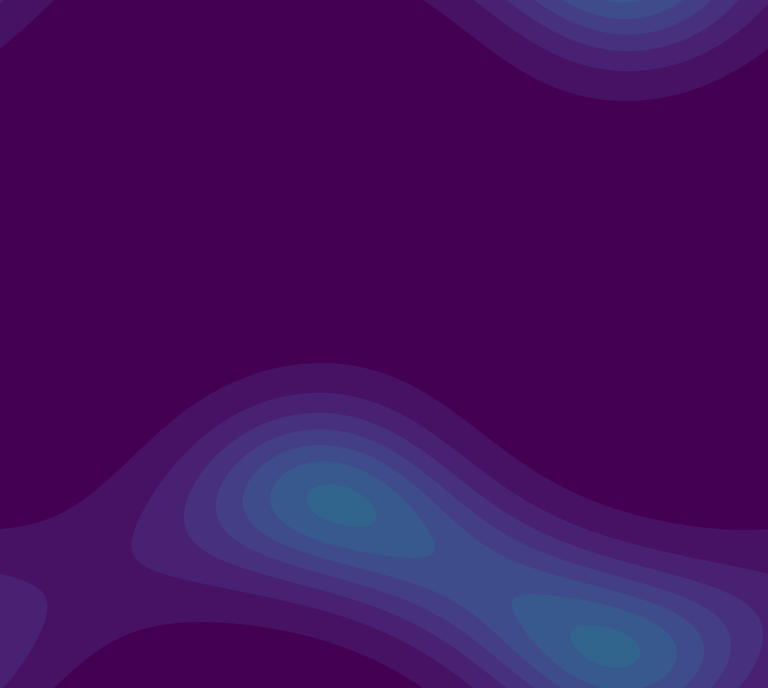
Give the GLSL for this background, as a WebGL 1 fragment shader.

```glsl
precision highp float;
// Filled contour bands of a two-peaked density that wraps around both edges.
// The density is a bivariate von Mises (sine) function of two angles; it is
// cut into equal steps, each coloured from a violet-to-teal ramp.

uniform vec2 u_resolution;

const float TAU = 6.283185;
const int TOP_BAND = 7;

const vec2 CENTER = vec2(0.6165, 0.1628);      // midpoint between the peaks
const vec2 CONCENTRATION = vec2(0.588, 2.2);   // narrowness along x and y
const float COUPLING = -1.88;                  // negative: ridge falls rightward
const float LOG_STEP = 1.0425;                 // log density of the first contour

// Density in units of one contour step.
float density(vec2 angle, vec2 kappa, float coupling, float logStep) {
  float logDensity = dot(kappa, cos(angle)) + coupling * sin(angle.x) * sin(angle.y);
  return exp(logDensity - logStep);
}

// Gradient of the log density with respect to the two angles.
vec2 logGradient(vec2 angle, vec2 kappa, float coupling) {
  vec2 s = sin(angle);
  vec2 c = cos(angle);
  return coupling * c * s.yx - kappa * s;
}

// Polynomial colour ramp over the band number.
vec3 bandColor(float band) {
  vec3 base = vec3(0.267, 0.005, 0.329);
  vec3 linear = vec3(0.018, 0.0651, 0.0695);
  vec3 square = vec3(-0.0055, -0.0013, -0.0053);
  vec3 cube = vec3(0.0002, 0.0, 0.0);
  return base + band * (linear + band * (square + band * cube));
}

// Stacks the bands, softening each edge over the given width.
vec3 contourFill(float level, float edgeWidth) {
  vec3 color = bandColor(0.0);
  for (int i = 1; i <= TOP_BAND; i++) {
    float band = float(i);
    float cover = clamp((level - band) / edgeWidth + 0.5, 0.0, 1.0);
    color = mix(color, bandColor(band), cover);
  }
  return color;
}

void main() {
  vec2 uv = gl_FragCoord.xy / u_resolution;
  vec2 angle = TAU * (uv - CENTER);

  float level = density(angle, CONCENTRATION, COUPLING, LOG_STEP);

  // Change of level across one pixel sets the edge softness.
  vec2 slope = level * logGradient(angle, CONCENTRATION, COUPLING) * TAU / u_resolution;
  float edgeWidth = max(length(slope), 0.0001);

  gl_FragColor = vec4(contourFill(level, edgeWidth), 1.0);
}
```
